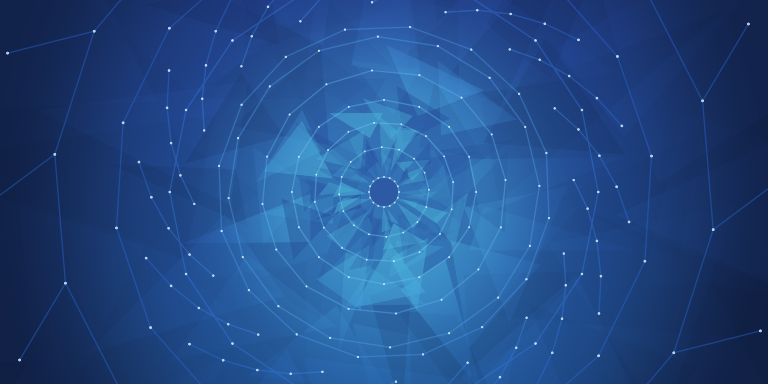
This background is drawn by a Shadertoy shader. Its source:

```glsl
// A deep blue web seen down a tunnel: translucent triangular facets around a
// round hub, overlaid by 16-fold polygons and spiral strands with bright nodes.
// Facets are hashed in polar cells; strands are segments in a folded sector.

const float TAU = 6.2831853;
const float SECTORS = 16.0;
const float STEP = TAU / SECTORS;
const float HUB_RADIUS = 0.038;
const int FACET_LAYERS = 9;
const int RAY_LAYERS = 2;
const float FACET_GROWTH = 1.48;
const float FACET_ALPHA = 0.55;
const float LINE_WIDTH = 0.0008;
const float LINE_ALPHA = 0.42;
const float NODE_ALPHA = 0.8;

const vec3 MID_BLUE = vec3(0.20, 0.45, 0.71);
const vec3 RIM_BLUE = vec3(0.125, 0.275, 0.54);
const vec3 EDGE_NAVY = vec3(0.065, 0.13, 0.28);
const vec3 HUB_BLUE = vec3(0.18, 0.35, 0.64);
const vec3 FACET_CYAN = vec3(0.29, 0.70, 0.85);
const vec3 FACET_DEEP = vec3(0.15, 0.31, 0.62);
const vec3 LINE_INNER = vec3(0.42, 0.78, 0.95);
const vec3 LINE_OUTER = vec3(0.15, 0.42, 0.88);
const vec3 NODE_COLOR = vec3(0.86, 0.96, 1.0);

// Strand: start radius, end radius, start phase and span (both in sectors)
const int STRANDS = 12;
const vec4 STRAND[STRANDS] = vec4[STRANDS](
    vec4(0.039, 0.039, 0.00, 1.0), vec4(0.117, 0.117, 0.13, 1.0),
    vec4(0.182, 0.182, 0.36, 1.0), vec4(0.240, 0.240, 0.00, 1.0),
    vec4(0.318, 0.318, 0.25, 1.0), vec4(0.405, 0.405, 0.10, 1.0),
    vec4(0.435, 0.435, 0.60, 1.0), vec4(0.558, 0.558, 0.00, 1.0),
    vec4(0.643, 0.495, 0.69, 1.47), vec4(0.703, 0.703, 0.34, 1.0),
    vec4(0.863, 0.863, 0.71, 1.0), vec4(0.863, 1.045, 0.71, 0.39));

float hash(vec3 p) {
    return fract(sin(dot(p, vec3(127.1, 311.7, 74.7))) * 43758.5453);
}

vec2 polar(float radius, float angle) {
    return radius * vec2(cos(angle), sin(angle));
}

float segmentDistance(vec2 p, vec2 a, vec2 b) {
    vec2 ab = b - a;
    return length(p - a - ab * clamp(dot(p - a, ab) / dot(ab, ab), 0.0, 1.0));
}

// Signed distance to the line a-b, positive on its left
float leftOf(vec2 p, vec2 a, vec2 b) {
    vec2 e = normalize(b - a);
    return e.x * (p.y - a.y) - e.y * (p.x - a.x);
}

float triangleMask(vec2 p, vec2 a, vec2 b, vec2 c, float px) {
    float side = sign(leftOf(c, a, b));
    float d = min(side * leftOf(p, a, b), min(side * leftOf(p, b, c), side * leftOf(p, c, a)));
    return smoothstep(-0.5 * px, 0.5 * px, d);
}

vec3 addFacets(vec3 base, vec2 p, float r, float angle, float px) {
    float outward = smoothstep(0.15, 0.5, r);
    vec3 light = mix(FACET_CYAN, base * 1.3, outward);
    vec3 dark = mix(FACET_DEEP, base * 0.7, outward);
    vec3 col = base;
    float cell = floor(angle / STEP + 0.5);
    for (int i = FACET_LAYERS - 1; i >= 0; i--) {
        float layer = float(i);
        float radius = 0.04 * pow(FACET_GROWTH, layer);
        bool ray = i < RAY_LAYERS;
        for (int j = -1; j <= 1; j++) {
            float k = cell + float(j);
            vec3 id = vec3(mod(k, SECTORS), layer, 1.0);
            float h1 = hash(id), h2 = hash(id + 3.1), h3 = hash(id + 7.3), h4 = hash(id + 11.9);
            float inner = radius * (0.8 + 0.35 * h1);
            float outer = radius * (ray ? 2.2 + 1.2 * h2 : 1.6 + 0.9 * h2);
            float center = (k + 0.5 * (h3 - 0.5)) * STEP;
            float spread = STEP * (ray ? 0.22 + 0.2 * h4 : 0.5 + 0.6 * h4);
            bool apexInside = ray || h1 > 0.45;
            vec2 apex = polar(apexInside ? inner : outer, center + (h2 - 0.5) * STEP);
            vec2 left = polar(apexInside ? outer : inner, center + spread);
            vec2 right = polar((apexInside ? outer : inner) * (0.8 + 0.35 * h3), center - spread);
            float alpha = FACET_ALPHA * (0.2 + 0.8 * hash(id + 17.7)) * mix(1.0, 0.5, outward);
            vec3 tint = hash(id + 23.3) > (ray ? 0.3 : 0.5) ? light : dark;
            col = mix(col, tint, alpha * triangleMask(p, apex, left, right, px));
        }
    }
    return col;
}

// Coverage of the lines (x) and the nodes (y)
vec2 strandMask(vec2 p, float r, float angle, vec4 strand, float px) {
    float pieces = strand.w > 1.0 ? 4.0 : 1.0;
    float start = (floor(angle / STEP - strand.z) + strand.z) * STEP;
    float nodeRadius = 0.0024 + 0.0014 * smoothstep(0.1, 0.8, r);
    vec2 mask = vec2(0.0);
    for (int j = -1; j <= 1; j++) {
        float from = start - float(j) * STEP;
        float piece = clamp(floor((angle - from) / (strand.w * STEP) * pieces), 0.0, pieces - 1.0);
        vec2 t = vec2(piece, piece + 1.0) / pieces;
        vec2 a = polar(mix(strand.x, strand.y, t.x), from + t.x * strand.w * STEP);
        vec2 b = polar(mix(strand.x, strand.y, t.y), from + t.y * strand.w * STEP);
        float node = min(length(p - a), length(p - b));
        mask.x = max(mask.x, 1.0 - smoothstep(0.0, LINE_WIDTH + px, segmentDistance(p, a, b)));
        mask.y = max(mask.y, 1.0 - smoothstep(nodeRadius - 0.5 * px, nodeRadius + 0.5 * px, node));
    }
    return mask;
}

void mainImage(out vec4 fragColor, in vec2 fragCoord) {
    float px = 1.0 / iResolution.y;
    vec2 p = (fragCoord - 0.5 * iResolution.xy) * px;
    float r = length(p), angle = atan(p.y, p.x);

    // Glow fading to navy at the sides, more violet towards the top
    float q = length(p * vec2(1.0, 0.9));
    vec3 col = mix(MID_BLUE, RIM_BLUE, smoothstep(0.15, 0.6, q));
    col = mix(col, EDGE_NAVY, smoothstep(0.5, 1.05, q));
    col += p.y * vec3(0.0, -0.08, -0.04) * (1.0 - smoothstep(0.4, 1.05, q));

    col = addFacets(col, p, r, angle, px);
    col = mix(col, HUB_BLUE, 1.0 - smoothstep(-px, px, r - HUB_RADIUS));

    // Web of strands and nodes
    vec2 web = vec2(0.0);
    for (int i = 0; i < STRANDS; i++) web = max(web, strandMask(p, r, angle, STRAND[i], px));
    col = mix(col, mix(LINE_INNER, LINE_OUTER, smoothstep(0.15, 0.7, r)), LINE_ALPHA * web.x);
    col = mix(col, NODE_COLOR, NODE_ALPHA * web.y);
    fragColor = vec4(clamp(col, 0.0, 1.0), 1.0);
}
```
